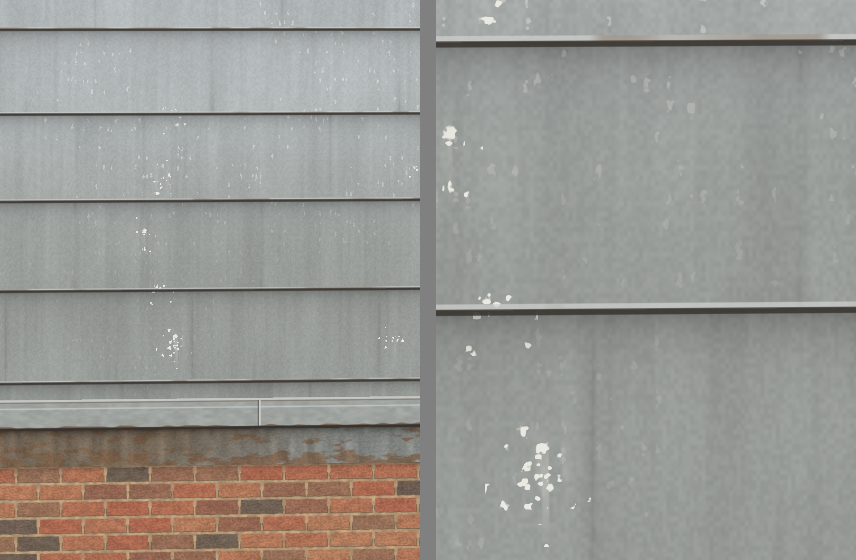
Left: the whole. Right: its middle third, enlarged.
Write a Shadertoy shader that draws this texture.

```glsl
// Weathered metal cladding in overlapping courses above a ledge, a rusty strip
// and running-bond brick. Seams follow a quadratic spacing, bricks a staggered
// grid; stains, flakes and grain come from hash noise.

const vec3 PALE   = vec3(0.69, 0.71, 0.715);
const vec3 DEEP   = vec3(0.59, 0.605, 0.59);
const vec3 LIP    = vec3(0.80, 0.81, 0.80);
const vec3 SHADOW = vec3(0.22, 0.20, 0.18);
const vec3 RUST   = vec3(0.46, 0.35, 0.26);
const vec3 BROWN  = vec3(0.46, 0.41, 0.35);
const vec3 RED    = vec3(0.66, 0.40, 0.31);
const vec3 TAN    = vec3(0.68, 0.48, 0.36);
const vec3 BURNT  = vec3(0.40, 0.36, 0.32);
const vec3 MORTAR = vec3(0.71, 0.60, 0.47);
const vec3 CHALK  = vec3(0.92, 0.92, 0.89);

float hash(vec2 p) { return fract(sin(dot(p, vec2(127.1, 311.7))) * 43758.5453); }

float noise(vec2 p) {
  vec2 i = floor(p), f = fract(p);
  f = f * f * (3.0 - 2.0 * f);
  return mix(mix(hash(i), hash(i + vec2(1, 0)), f.x),
             mix(hash(i + vec2(0, 1)), hash(i + vec2(1, 1)), f.x), f.y);
}

float fbm(vec2 p) {
  float sum = 0.0, amp = 0.5;
  for (int i = 0; i < 4; i++) { sum += amp * noise(p); p = p * 2.03 + 7.1; amp *= 0.5; }
  return sum;
}

float band(float x, float a, float b, float soft) {
  return smoothstep(a - soft, a + soft, x) * (1.0 - smoothstep(b - soft, b + soft, x));
}

// Depth of seam k below the top, and the inverse
float seamDepth(float k) { return 0.052 + 0.1485 * k + 0.0022 * k * k; }
float seamIndex(float d) { return (sqrt(0.02205 + 0.0088 * (d - 0.052)) - 0.1485) / 0.0044; }

// One irregular flake per cell, present with the given chance
float flakes(vec2 p, vec2 cell, float chance, float size) {
  vec2 g = p / cell, id = floor(g);
  vec2 off = 0.3 + 0.4 * vec2(hash(id + 3.1), hash(id + 8.7));
  float r = size * (0.4 + 0.6 * hash(id + 5.3));
  float d = length(fract(g) - off) + 0.45 * (noise(p * 480.0) - 0.5);
  return step(hash(id) + 0.01, chance) * (1.0 - smoothstep(r - 0.08, r + 0.08, d));
}

// Chalky clusters: five down the left, two at the right
float splatter(vec2 p) {
  float mask = 0.0;
  for (int i = 0; i < 7; i++) {
    float n = float(i);
    vec2 c = vec2(0.285 + 0.028 * cos(n * 1.57), 0.22 + 0.1 * n);
    if (i > 4) c = vec2(0.55 + 0.03 * n, 2.11 - 0.3 * n);
    vec2 e = (p - c) / vec2(0.017, 0.022);
    mask += exp(-min(dot(e, e), 30.0)) * (0.35 + 0.5 * band(n, 3.5, 5.5, 0.1));
  }
  float spots = max(flakes(p, vec2(0.011), mask * 0.65, 0.32),
                    flakes(p + 0.37, vec2(0.006), mask * 0.6, 0.34));
  float drips = smoothstep(0.62, 0.8, noise(p * vec2(190.0, 12.0)));
  return max(spots, 0.35 * drips * mask);
}

vec3 cladding(vec2 p, float px) {
  float k = floor(seamIndex(p.y));
  float below = p.y - seamDepth(k), above = seamDepth(k + 1.0) - p.y;
  vec3 col = mix(PALE, DEEP, smoothstep(0.1, 0.56, p.y)) * 1.015;
  // Rain streaks, clouding and fine grain
  float streak = noise(vec2(p.x * 34.0 + k * 17.0, p.y * 4.0)) * 0.55
               + noise(vec2(p.x * 130.0 + k * 31.0, p.y * 7.0)) * 0.45;
  col *= 1.0 + 0.11 * (streak - 0.5) + 0.08 * (fbm(p * 9.0) - 0.47);
  col += 0.045 * (noise(p * vec2(430.0, 330.0)) - 0.5);
  float run = abs(fract(p.x * 3.0 + k * 0.37 + 0.36) - 0.5) / 3.0;
  col *= 1.0 - 0.12 * exp(-run / 0.003) * noise(vec2(k * 5.0, p.y * 25.0));
  // Scuffs, mostly on upper courses, then splatter
  float worn = smoothstep(0.38, 0.62, fbm(p * 7.0 + 4.0));
  float scuff = flakes(p, vec2(0.007, 0.017), 0.17 * worn, 0.24);
  col = mix(col, CHALK, scuff * mix(0.5, 0.13, smoothstep(0.25, 0.5, p.y)));
  col = mix(col, CHALK, splatter(p));
  // Overlap: soft shadow, bright folded lip, dark gap
  col *= 1.0 - 0.26 * exp(-below / 0.012) - 0.04 * exp(-below / 0.05);
  float stain = smoothstep(0.5, 0.8, noise(vec2(p.x * 28.0, k * 9.0)));
  col = mix(col, mix(LIP, RUST, 0.45 * stain), 0.75 * band(above, -0.01, 0.0036, px));
  float gap = 1.0 - smoothstep(0.0, 2.0 * px, above) * smoothstep(0.0032 - px, 0.0032 + px, below);
  return mix(col, SHADOW, 0.85 * gap);
}

vec3 ledge(vec2 p, float px) {
  vec3 col = DEEP * (1.06 + 0.2 * (fbm(p * vec2(70.0, 140.0)) - 0.47));
  col = mix(col, LIP, 0.8 * band(p.y, 0.711, 0.7155, px));
  col = mix(col, BROWN, 0.7 * band(p.y, 0.7155, 0.7175, px));
  col = mix(col, LIP, 0.7 * band(p.y, 0.726, 0.7285, px));
  float face = step(0.7155, p.y);
  col = mix(col, SHADOW, 0.7 * face * band(p.x, 0.4605, 0.4625, px));
  col = mix(col, LIP, face * band(p.x, 0.4625, 0.4655, px));
  float chip = 0.7565 + 0.004 * noise(vec2(p.x * 60.0, 2.0));
  col = mix(col, RUST, 0.85 * smoothstep(chip, chip + 0.003, p.y));
  return mix(col, SHADOW, smoothstep(0.7615 - px, 0.7615 + px, p.y));
}

vec3 rustyStrip(vec2 p) {
  float cool = smoothstep(0.25, 0.65, p.x + 0.3 * (fbm(p * 12.0) - 0.5));
  vec3 col = mix(BROWN, DEEP * 0.86, cool);
  float rust = fbm(p * vec2(40.0, 100.0)) + 0.2 * smoothstep(0.795, 0.83, p.y) - 0.06 * cool;
  col = mix(col, RUST, 0.75 * smoothstep(0.48, 0.66, rust));
  col *= 0.84 + 0.22 * noise(p * vec2(90.0, 25.0)) + 0.14 * noise(p * 380.0);
  return col * (1.0 - 0.45 * exp((0.766 - p.y) / 0.008));
}

vec3 bricks(vec2 p, float px) {
  vec2 size = vec2(0.0798, 0.0303), g = (p - vec2(0.0286, 0.83)) / size;
  g.x -= 0.5 * mod(floor(g.y), 2.0);
  vec2 id = floor(g), q = (fract(g) - 0.5) * size;
  vec2 edge = abs(q) - size * 0.5 + 0.0029 + 0.0014 * (noise(p * 160.0) - 0.5);
  float d = max(edge.x, edge.y);
  vec3 face = mix(RED, TAN, hash(id + 2.0));
  face = mix(face, BURNT, max(0.9 * step(0.89, hash(id + 11.0)), 0.35 * step(0.75, hash(id + 6.0))));
  face *= 0.8 + 0.22 * fbm(p * vec2(60.0, 110.0)) + 0.22 * noise(p * 400.0);
  // Mortar, shaded under each brick
  vec3 joint = MORTAR * (0.8 + 0.42 * fbm(p * 130.0));
  joint *= 1.0 - 0.4 * step(0.0, q.y) * band(d, -0.001, 0.0011, px);
  return mix(face, joint, smoothstep(-px, px, d)) * (1.0 - 0.35 * exp((0.83 - p.y) / 0.005));
}

void mainImage(out vec4 fragColor, in vec2 fragCoord) {
  float px = 0.8 / iResolution.y;
  vec2 p = fragCoord / iResolution.xy;
  p = vec2(p.x * 0.75, 1.0 - p.y);          // y is depth below the top
  p.y += 0.011 * p.y * (p.x / 0.75 - 0.5);  // tilt growing downward
  vec3 col = p.y < 0.711 ? cladding(p, px) : p.y < 0.766 ? ledge(p, px)
           : p.y < 0.83 ? rustyStrip(p) : bricks(p, px);
  fragColor = vec4(clamp(col, 0.0, 1.0), 1.0);
}
```
